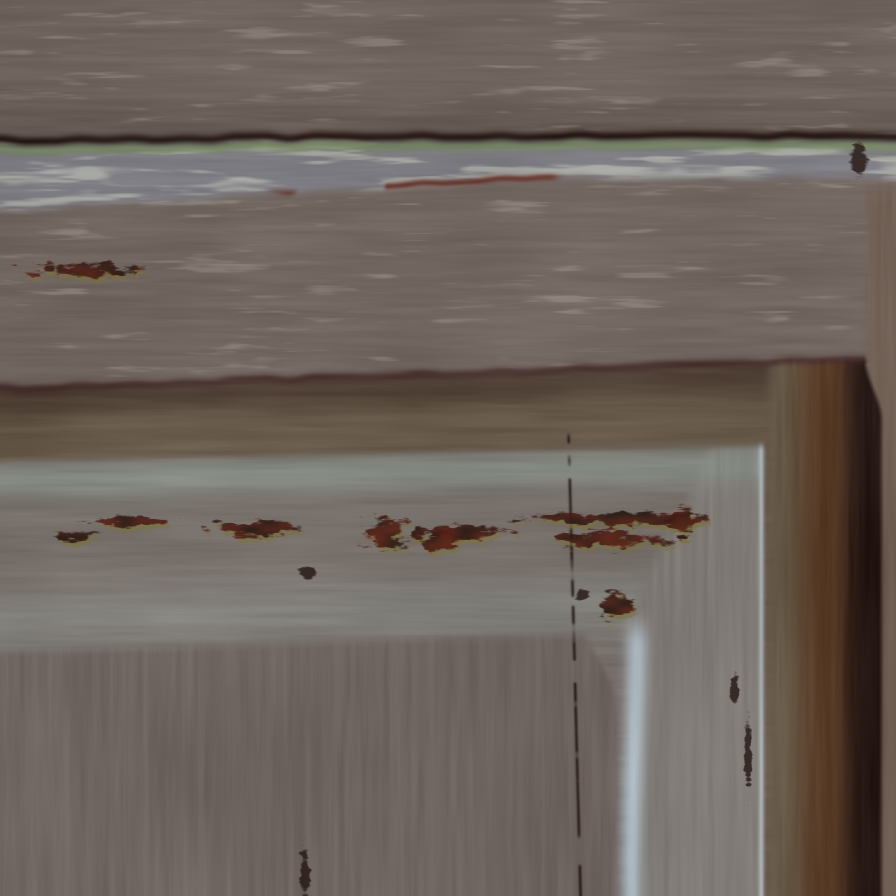
Write a Shadertoy shader that draws this texture.

```glsl
const vec3 RAIL = vec3(0.44, 0.395, 0.37);
const vec3 STILE = vec3(0.43, 0.365, 0.32);
const vec3 STRIP = vec3(0.485, 0.48, 0.505);
const vec3 FIELD = vec3(0.435, 0.395, 0.375);
const vec3 BEVEL = vec3(0.465, 0.435, 0.415);
const vec3 SIDE_BEVEL = vec3(0.50, 0.48, 0.46);
const vec3 PALE_GREEN = vec3(0.53, 0.56, 0.53);
const vec3 GLINT = vec3(0.68, 0.73, 0.76);
const vec3 MOSS = vec3(0.45, 0.52, 0.36);
const vec3 OCHRE = vec3(0.48, 0.44, 0.23);
const vec3 RECESS_DARK = vec3(0.31, 0.25, 0.21);
const vec3 RECESS_LIGHT = vec3(0.40, 0.35, 0.29);
const vec3 SIDE_BROWN = vec3(0.34, 0.225, 0.145);
const vec3 SHADOW = vec3(0.14, 0.085, 0.07);
const vec3 RED_WOOD = vec3(0.36, 0.13, 0.09);
const float SOFT = 0.004;
const float GRAIN = 0.07;
const float PANEL_RIGHT = 0.853;

// Paint chips: centre and half size, y measured downward
const vec4 CHIPS[11] = vec4[11](
    vec4(0.105, 0.300, 0.055, 0.007), vec4(0.140, 0.582, 0.035, 0.005),
    vec4(0.085, 0.598, 0.016, 0.006), vec4(0.280, 0.590, 0.036, 0.008),
    vec4(0.430, 0.594, 0.023, 0.014), vec4(0.510, 0.594, 0.043, 0.007),
    vec4(0.490, 0.604, 0.014, 0.009), vec4(0.695, 0.579, 0.075, 0.006),
    vec4(0.675, 0.601, 0.055, 0.008), vec4(0.760, 0.582, 0.010, 0.014),
    vec4(0.686, 0.675, 0.014, 0.011));

// Dark nicks: centre and half size
const vec4 NICKS[6] = vec4[6](
    vec4(0.820, 0.770, 0.004, 0.016), vec4(0.835, 0.842, 0.004, 0.038),
    vec4(0.340, 0.975, 0.005, 0.024), vec4(0.958, 0.178, 0.008, 0.016),
    vec4(0.342, 0.639, 0.008, 0.006), vec4(0.650, 0.664, 0.007, 0.007));

float hash(vec2 p) {
    return fract(sin(dot(p, vec2(127.1, 311.7))) * 43758.5453);
}

float noise(vec2 p) {
    vec2 i = floor(p), f = fract(p);
    f = f * f * (3.0 - 2.0 * f);
    return mix(mix(hash(i), hash(i + vec2(1, 0)), f.x),
               mix(hash(i + vec2(0, 1)), hash(i + vec2(1, 1)), f.x), f.y);
}

float fbm(vec2 p) {
    return 0.55 * noise(p) + 0.3 * noise(p * 2.1 + 7.3) + 0.15 * noise(p * 4.3 + 19.1);
}

float past(float v, float edge, float soft) {
    return smoothstep(edge - soft, edge + soft, v);
}

float band(float v, float centre, float width) {
    float d = (v - centre) / width;
    return exp(-d * d);
}

float spot(vec2 p, vec4 s, float roughness) {
    float wear = fbm(p * vec2(75.0, 170.0)) - 0.5;
    float d = length((p - s.xy) / s.zw) - 1.0 + roughness * wear;
    return 1.0 - smoothstep(-0.25, 0.3, d);
}

void mainImage(out vec4 fragColor, in vec2 fragCoord) {
    vec2 p = fragCoord / iResolution.xy;
    p.y = 1.0 - p.y;
    float x = p.x, y = p.y;
    float soft = max(SOFT, 0.75 / iResolution.y);
    float wobble = 0.004 * (noise(vec2(x * 34.0, 3.0)) - 0.5);
    float across = fbm(p * vec2(9.0, 150.0)) - 0.5;
    float along = fbm(p * vec2(160.0, 8.0)) - 0.5;
    float cloud = fbm(p * 6.0) - 0.5;

    // Rails and right stile
    float stile = past(x, 0.967, 0.008) * past(y, 0.21, 0.02);
    vec3 col = mix(RAIL, STILE, stile);
    float streak = smoothstep(0.62, 0.85, fbm(p * vec2(14.0, 120.0) + 31.0));
    col += 0.09 * streak * (1.0 - stile);
    col -= vec3(0.04) * band(y, 0.14, 0.03);

    // Worn strip under the dark gap
    float gapY = mix(0.157, 0.152, smoothstep(0.0, 0.5, x)) + wobble;
    float stripEnd = 0.235 - 0.06 * min(x, 0.6) + wobble;
    float strip = past(y, gapY, soft) * (1.0 - past(y, stripEnd, 0.008));
    col = mix(col, STRIP, strip);
    float worn = smoothstep(0.5, 0.72, fbm(p * vec2(11.0, 95.0) + 4.0));
    col = mix(col, vec3(0.69, 0.70, 0.67), 0.75 * worn * strip);
    col = mix(col, MOSS, 0.8 * band(y, gapY + 0.010, 0.006));
    col = mix(col, SHADOW, 0.95 * band(y, gapY, 0.0055));
    float redRun = past(x, 0.31, 0.02) * (1.0 - past(x, 0.66, 0.02));
    redRun *= smoothstep(0.35, 0.55, noise(vec2(x * 22.0, 8.0)));
    col = mix(col, RED_WOOD, 0.75 * redRun * band(y, stripEnd - 0.002, 0.004));

    // Recess around the panel
    float recessTop = 0.434 - 0.035 * x + wobble;
    float panelTop = 0.515 - 0.021 * x;
    float stileEdge = 0.966 + 0.018 * smoothstep(0.40, 0.47, y);
    float recess = past(y, recessTop, soft) * (1.0 - past(x, stileEdge, soft));
    float depth = smoothstep(recessTop, panelTop, y);
    vec3 recessCol = mix(RECESS_DARK, RECESS_LIGHT, smoothstep(0.0, 0.6, depth));
    vec3 sideCol = mix(RECESS_LIGHT, SIDE_BROWN, smoothstep(0.86, 0.925, x));
    sideCol = mix(sideCol, SHADOW, smoothstep(0.925, 0.965, x));
    recessCol = mix(recessCol, sideCol, past(x, 0.86, 0.012));
    col = mix(col, recessCol, recess);
    float lip = band(y, recessTop, 0.005) * (1.0 - past(x, 0.966, soft));
    col = mix(col, vec3(0.25, 0.15, 0.15), 0.7 * lip);

    // Raised panel: top bevel, sunk field and side bevel
    float panel = past(y, panelTop, 0.007) * (1.0 - past(x, PANEL_RIGHT, soft));
    float fieldTop = 0.728 - 0.03 * x;
    float fieldRight = 0.655 + 0.035 * smoothstep(0.70, 0.79, y);
    float field = past(y, fieldTop, 0.010) * (1.0 - past(x, fieldRight, 0.006));
    float mitre = 0.70 + 0.5 * max(0.69 - y, 0.0);
    float side = past(x, mitre, 0.012);
    vec3 panelCol = BEVEL;
    panelCol = mix(panelCol, vec3(0.51, 0.51, 0.49), 0.9 * band(y, fieldTop - 0.034, 0.032));
    panelCol = mix(panelCol, FIELD, field);
    panelCol = mix(panelCol, SIDE_BEVEL, side);
    panelCol = mix(panelCol, PALE_GREEN, 0.85 * band(y, panelTop + 0.022, 0.021));
    float glintX = 0.711 - 0.006 * smoothstep(0.70, 0.95, y);
    panelCol = mix(panelCol, GLINT, band(x, glintX, 0.012) * past(y, 0.70, 0.025));
    panelCol = mix(panelCol, GLINT, 0.8 * band(x, PANEL_RIGHT - 0.003, 0.0035));
    col = mix(col, panelCol, panel);

    // Hairline joint
    float joint = band(x, 0.635 + 0.026 * (y - 0.5), 0.002) * past(y, 0.485, soft);
    col = mix(col, SHADOW, 0.75 * joint * smoothstep(0.25, 0.55, noise(vec2(2.0, y * 70.0))));

    // Grain follows the direction of each board
    float vertical = max(max(stile, panel * max(field, side)), recess * past(x, 0.86, 0.01));
    col += GRAIN * mix(across, along, vertical) + 0.05 * cloud;

    // Chips with ochre undercoat, then nicks
    for (int i = 0; i < 11; i++) {
        vec4 chip = CHIPS[i];
        float under = spot(p - vec2(0.003, 0.005), chip, 2.2);
        col = mix(col, OCHRE, 0.6 * under);
        vec3 wood = mix(SHADOW, RED_WOOD, noise(p * vec2(50.0, 110.0)));
        col = mix(col, wood, 0.9 * spot(p, chip, 2.2));
    }
    for (int i = 0; i < 6; i++) {
        col = mix(col, SHADOW, 0.8 * spot(p, NICKS[i], 1.6));
    }
    fragColor = vec4(clamp(col, 0.0, 1.0), 1.0);
}
```
